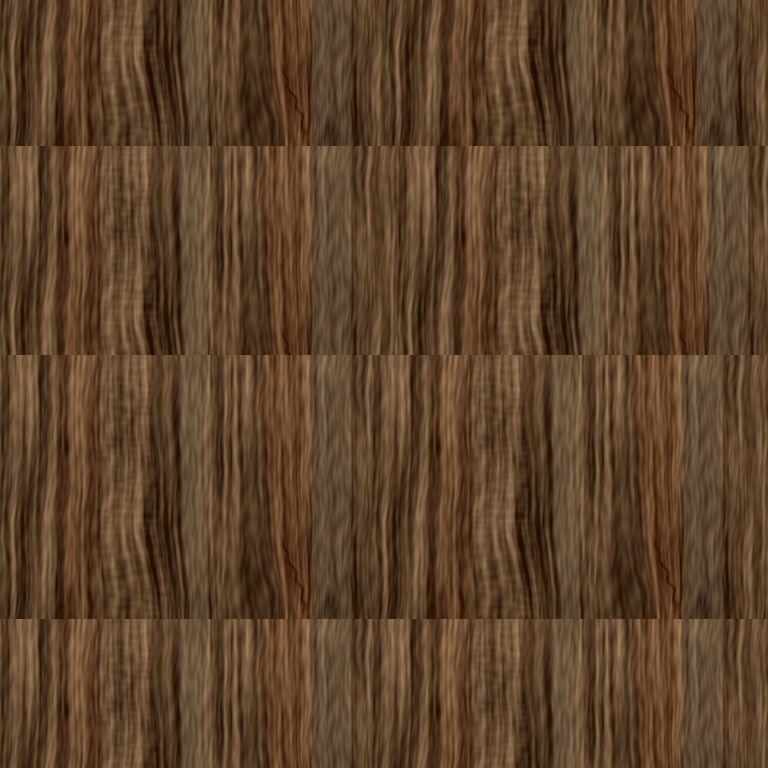
This texture is drawn by a WebGL 1 fragment shader. Its source:

```glsl
precision highp float;

uniform vec2 u_resolution;

const vec3 DARK_WOOD = vec3(0.20, 0.115, 0.05);
const vec3 LIGHT_WOOD = vec3(0.52, 0.40, 0.285);
const vec3 RED_TINT = vec3(0.030, -0.004, -0.014);
const vec3 GREY_TINT = vec3(-0.015, 0.004, 0.014);
const float TILE_HEIGHT = 0.344;

vec2 gradientAt(vec2 cell) {
  float a = 6.2832 * fract(sin(dot(cell, vec2(127.1, 311.7))) * 43758.5);
  return vec2(cos(a), sin(a));
}

float gradientNoise(vec2 p) {
  vec2 i = floor(p), f = fract(p);
  vec2 w = f * f * f * (f * (f * 6.0 - 15.0) + 10.0);
  vec2 e = vec2(1.0, 0.0);
  float low = mix(dot(gradientAt(i), f), dot(gradientAt(i + e), f - e), w.x);
  float high = mix(dot(gradientAt(i + e.yx), f - e.yx),
                   dot(gradientAt(i + e.xx), f - e.xx), w.x);
  return mix(low, high, w.y);
}

// Long fibres; the skew hides the noise lattice
float streak(vec2 p, vec2 freq) {
  vec2 q = p * freq;
  return gradientNoise(vec2(q.x, q.y + q.x * 0.37));
}

float band(float x, float a, float b, float soft) {
  return smoothstep(a - soft, a + soft, x) - smoothstep(b - soft, b + soft, x);
}

float blob(vec2 p, vec2 center, vec2 radius) {
  vec2 d = (p - center) / radius;
  return exp(-dot(d, d));
}

float groove(float x, float center, float width) {
  float d = (x - center) / width;
  return exp(-d * d);
}

// Grain drifts sideways toward the bottom of the tile
float bentX(vec2 p) {
  float fall = p.y / TILE_HEIGHT;
  float lean = 0.026 * groove(p.x, 0.205, 0.05) + 0.022 * groove(p.x, 0.36, 0.045);
  float wobble = 0.006 * gradientNoise(vec2(p.x * 14.0, p.y * 11.0 + 5.0));
  return p.x - lean * fall * fall + wobble;
}

// Tone of each board relative to the mean
float boardTone(float x, float bent) {
  float tone = -0.07 * band(x, -0.1, 0.076, 0.003);
  tone -= 0.30 * band(x, 0.077, 0.087, 0.003);
  tone += 0.04 * band(x, 0.087, 0.128, 0.002);
  tone += 0.11 * band(bent, 0.129, 0.193, 0.006);
  tone -= 0.17 * band(bent, 0.197, 0.229, 0.006);
  tone += 0.10 * band(bent, 0.231, 0.266, 0.003);
  tone += 0.04 * band(bent, 0.345, 0.400, 0.008);
  tone += 0.05 * band(x, 0.405, 0.456, 0.003);
  tone -= 0.34 * band(x, 0.457, 0.465, 0.002);
  return tone;
}

// Knots, pale patches and the split beside the red board
float marks(vec2 p) {
  float m = -0.32 * blob(p, vec2(0.089, 0.121), vec2(0.007, 0.012));
  m += 0.20 * blob(p, vec2(0.240, 0.268), vec2(0.016, 0.032));
  m += 0.13 * blob(p, vec2(0.165, 0.070), vec2(0.030, 0.075));
  m -= 0.28 * blob(p, vec2(0.430, 0.338), vec2(0.010, 0.036));
  float ring = length((p - vec2(0.430, 0.345)) / vec2(0.010, 0.055));
  m += 0.09 * sin(ring * 8.0) * exp(-ring * 0.7) * band(p.x, 0.407, 0.454, 0.003);
  float jag = 0.014 * gradientNoise(vec2(p.x * 25.0, p.y * 55.0));
  float crack = 0.372 + (p.y - 0.24) * 0.30 + jag;
  m -= 0.38 * groove(p.x, crack, 0.0025) * band(p.y, 0.245, 0.335, 0.012);
  m -= 0.16 * blob(p, vec2(0.386, 0.285), vec2(0.012, 0.040));
  m -= 0.25 * groove(p.x, 0.1285, 0.0014);
  float split = 0.412 - 0.032 * p.y + 0.004 * gradientNoise(vec2(3.0, p.y * 20.0));
  return m - 0.30 * groove(p.x, split, 0.0016);
}

vec3 woodTile(vec2 p) {
  float bent = bentX(p);
  vec2 q = vec2(bent, p.y);
  float smoothBoard = max(band(bent, 0.231, 0.266, 0.004), band(p.x, 0.405, 0.456, 0.003));
  float redBoard = max(band(bent, 0.345, 0.400, 0.01), 0.6 * band(p.x, 0.080, 0.128, 0.01));

  float grain = 0.42 * streak(q, vec2(42.0, 2.5)) + 0.68 * streak(q + 3.1, vec2(105.0, 3.5));
  grain += 0.62 * streak(q + 7.3, vec2(200.0, 7.0));
  float pores = 0.40 * streak(q + 1.7, vec2(240.0, 45.0));
  float lines = 1.0 - smoothstep(0.0, 0.10, abs(streak(q + 5.2, vec2(62.0, 2.0))));
  float flecks = gradientNoise(vec2(p.x * 45.0, p.y * 150.0));

  float tone = 0.53 + 0.16 * (1.0 - 2.0 * p.y / TILE_HEIGHT);
  tone += boardTone(p.x, bent) + marks(p);
  tone += grain * mix(1.0, 0.45, smoothBoard) + pores;
  tone -= 0.13 * lines * (1.0 - 0.7 * smoothBoard);
  tone += 0.20 * flecks * band(bent, 0.129, 0.200, 0.01);
  tone += 0.20 * gradientNoise(p * vec2(16.0, 9.0));

  vec3 wood = mix(DARK_WOOD, LIGHT_WOOD, clamp(tone, -0.2, 1.3));
  return wood + RED_TINT * redBoard + GREY_TINT * smoothBoard;
}

// Rows of uneven height; x is the row top, y the start of its second tile
vec3 layout(vec2 p) {
  vec2 row = vec2(-0.154, 0.501);
  row = mix(row, vec2(0.190, 0.517), step(0.190, p.y));
  row = mix(row, vec2(0.462, 0.484), step(0.462, p.y));
  row = mix(row, vec2(0.806, 0.484), step(0.806, p.y));
  return woodTile(p - vec2(row.y * step(row.y, p.x), row.x));
}

void main() {
  vec3 color = vec3(0.0);
  // Four samples per pixel smooth the seams and fibres
  for (int i = 0; i < 4; i++) {
    float n = float(i);
    vec2 offset = vec2(mod(n, 2.0), floor(n / 2.0)) * 0.5 - 0.25;
    vec2 uv = (gl_FragCoord.xy + offset) / u_resolution;
    color += 0.25 * layout(vec2(uv.x, 1.0 - uv.y));
  }
  gl_FragColor = vec4(color, 1.0);
}
```
